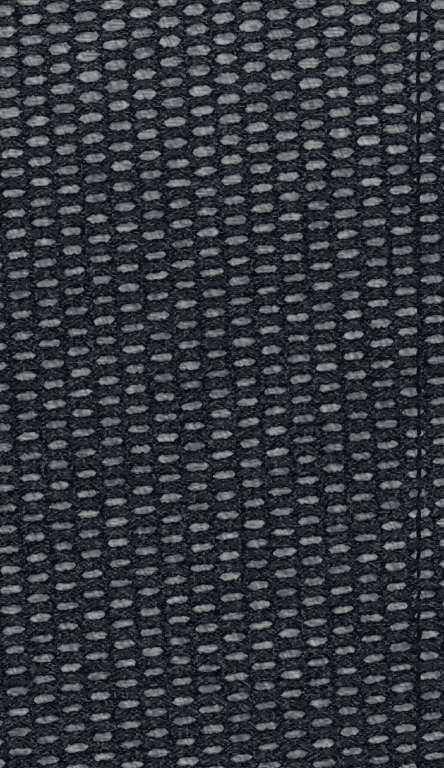
This texture is drawn by a WebGL 2 fragment shader. Its source:

```glsl
#version 300 es
precision highp float;
// Dark knitted mesh: staggered columns of lens-shaped openings between braids.
// A slightly rotated grid places each opening; noise bends its rim, streaks the
// grey backing seen through it and breaks the yarn into small glinting stitches.
uniform vec2 u_resolution;
out vec4 fragColor;

const vec2 PITCH = vec2(0.0358, 0.0264);   // column and row spacing
const vec2 ANCHOR = vec2(0.3186, 0.5287);  // centre of one opening
const float TILT = 0.062;
const float SEAM_X = 0.545;
const vec3 YARN_DARK = vec3(0.035, 0.045, 0.075);
const vec3 YARN_MID = vec3(0.15, 0.17, 0.19);
const vec3 YARN_GLINT = vec3(0.37, 0.39, 0.41);
const vec3 BACKING_SHADE = vec3(0.27, 0.29, 0.31);
const vec3 BACKING_LIGHT = vec3(0.67, 0.67, 0.67);

float hash(vec2 p) {
  return fract(sin(dot(p, vec2(127.1, 311.7))) * 43758.5453);
}

float noise(vec2 p) {
  vec2 i = floor(p), f = fract(p);
  f = f * f * (3.0 - 2.0 * f);
  return mix(mix(hash(i), hash(i + vec2(1, 0)), f.x),
             mix(hash(i + vec2(0, 1)), hash(i + vec2(1, 1)), f.x), f.y);
}

float smoothMax(float a, float b, float k) {
  float h = max(k - abs(a - b), 0.0) / k;
  return max(a, b) + h * h * k * 0.25;
}

// Flattened hexagon with softened corners and long tapering ends
float openingDistance(vec2 p, vec2 halfSize) {
  vec2 a = abs(p);
  float slant = (a.x + 1.0 * a.y - halfSize.x) * 0.71;
  return smoothMax(a.y - halfSize.y, slant, 0.0025);
}

// Slanted stitches whose direction flips across the braid, with sharp flecks
vec3 yarnColor(vec2 p, vec2 local) {
  float side = local.x < 0.0 ? -1.0 : 1.0;
  float slope = p.y + side * 0.55 * p.x;
  float grain = noise(p * vec2(330.0, 370.0));
  float ply = 0.5 + 0.5 * sin(slope * 1050.0 + 5.0 * grain);
  float crown = smoothstep(0.2, 0.46, abs(local.y));
  float body = (0.2 + 0.8 * grain) * (0.45 + 0.55 * ply) * (0.65 + 0.6 * crown);
  vec3 color = mix(YARN_DARK, YARN_MID, smoothstep(0.14, 0.55, body));
  float fleck = noise(p * vec2(320.0, 390.0) + 47.0);
  float glint = smoothstep(0.5, 0.85, fleck) * (0.45 + 0.55 * ply);
  return mix(color, YARN_GLINT, 0.75 * glint);
}

// Crinkled grey layer behind the mesh
vec3 backingColor(vec2 p, vec2 local, vec2 id, float lift) {
  float streak = noise(p * vec2(150.0, 420.0) + id * 3.1);
  float crease = noise(vec2(p.x * 380.0 + p.y * 170.0, p.y * 110.0) + id);
  float tone = -0.08 + 0.62 * streak + 0.48 * crease;
  tone += 0.26 * (hash(id + 5.0) - 0.5) + 0.1 * lift - 0.3 * local.y;
  return mix(BACKING_SHADE, BACKING_LIGHT, clamp(tone, 0.0, 1.0));
}

void main() {
  vec2 p = gl_FragCoord.xy / u_resolution.y;
  float pixel = 1.0 / u_resolution.y;

  // Rotated grid, every second column shifted by half a row
  vec2 d = p - ANCHOR;
  float c = cos(TILT), s = sin(TILT);
  vec2 grid = vec2(c * d.x + s * d.y, c * d.y - s * d.x) / PITCH;
  float column = floor(grid.x + 0.5);
  grid.y += 0.5 * mod(column, 2.0);
  vec2 id = vec2(column, floor(grid.y + 0.5));
  vec2 local = grid - id;

  // Openings grow taller toward the top and vary from cell to cell
  float lift = smoothstep(0.6, 1.0, p.y);
  vec2 jitter = vec2(hash(id), hash(id + 19.0)) - 0.5;
  vec2 halfSize = mix(vec2(0.0157, 0.0054), vec2(0.0172, 0.0074), lift);
  halfSize *= 1.0 + vec2(0.12, 0.2) * (vec2(hash(id + 31.0), hash(id + 73.0)) - 0.5);
  vec2 offset = local * PITCH - jitter * vec2(0.0016, 0.0016);
  offset.y -= 0.05 * offset.x * (hash(id + 7.0) + 0.5);
  float wobble = (noise(p * vec2(280.0, 200.0)) - 0.5) * 0.0026;
  float dist = openingDistance(offset, halfSize) + wobble;

  // Vertical thread along the right border closes what it crosses
  float weave = noise(vec2(p.x * 300.0, p.y * 130.0) + 11.0) - 0.5;
  float seamDist = abs(p.x - SEAM_X + 0.001 * sin(p.y * 240.0)) - 0.0026;
  float seam = 1.0 - smoothstep(-pixel, pixel, seamDist + 0.003 * weave);
  float opening = (1.0 - smoothstep(-pixel, pixel * 0.6, dist)) * (1.0 - seam);

  // Yarn with a dark rim, then the backing shaded by the yarn around it
  vec3 yarn = yarnColor(p, local) * (0.95 + 0.1 * lift);
  yarn = mix(yarn, YARN_DARK, 0.55 * (1.0 - smoothstep(0.0, 0.0025, dist)));
  yarn = mix(yarn, YARN_DARK, 0.4 * seam);
  float depth = mix(0.62, 1.0, smoothstep(0.0, 0.0032, -dist));
  vec3 backing = backingColor(p, local, id, lift) * depth;
  fragColor = vec4(mix(yarn, backing, opening), 1.0);
}
```
